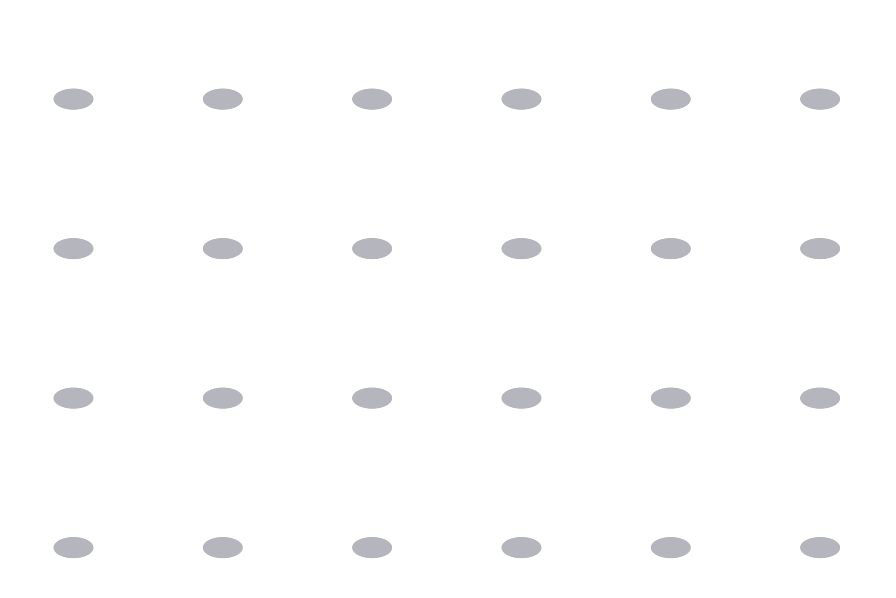
Give the GLSL for this pattern, as a Shadertoy shader.

```glsl
// Sparse grid of small flat grey ellipses on white, six across and four down.

// Approximate signed distance to an ellipse with the given radii.
float ellipseDistance(vec2 p, vec2 radii) {
    float k = length(p / radii);
    float slope = length(p / (radii * radii));
    return k * (k - 1.0) / max(slope, 1e-4);
}

void mainImage(out vec4 fragColor, in vec2 fragCoord) {
    // Whole repeats on both axes, so opposite edges join
    vec2 repeats = vec2(6.0, 4.0);
    vec2 cell = fract(fragCoord / iResolution.xy * repeats);
    float pixel = repeats.y / iResolution.y;

    // One ellipse per cell, with an edge one pixel wide
    float d = ellipseDistance(cell - vec2(0.492, 0.337), vec2(0.134, 0.071));
    float coverage = 1.0 - smoothstep(-0.5 * pixel, 0.5 * pixel, d);

    vec3 paper = vec3(1.0);
    vec3 dotGrey = vec3(0.71, 0.71, 0.74);
    fragColor = vec4(mix(paper, dotGrey, coverage), 1.0);
}
```
